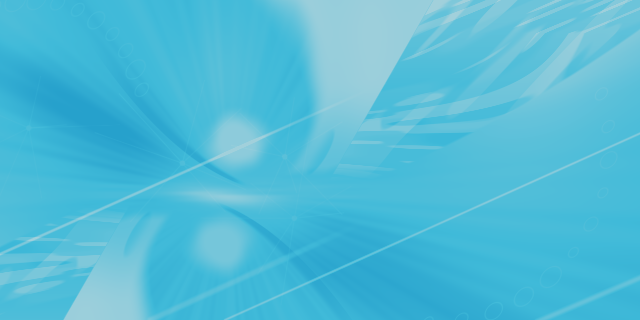
Reproduce this background procedurally as a Shadertoy shader.

```glsl
// Abstract cyan light burst: pale shards and streaks in point symmetry about a hub.
// A scalar tone is built from rays, glows, ribbons and facets, then coloured by a ramp.
// Thin light beams, network spokes and arcs of small rings lie on top.

const vec2 HUB = vec2(0.716, 0.396);
const vec3 DEEP = vec3(0.15, 0.63, 0.80);
const vec3 CYAN = vec3(0.25, 0.73, 0.85);
const vec3 PALE = vec3(0.63, 0.815, 0.86);

float hash(vec2 p) {
    return fract(sin(dot(p, vec2(127.1, 311.7))) * 43758.5453);
}

float noise(vec2 p) {
    vec2 i = floor(p), f = fract(p);
    f = f * f * (3.0 - 2.0 * f);
    return mix(mix(hash(i), hash(i + vec2(1, 0)), f.x),
               mix(hash(i + vec2(0, 1)), hash(i + vec2(1, 1)), f.x), f.y);
}

float glow(vec2 p, vec2 center, vec2 radius) {
    vec2 d = (p - center) / radius;
    return exp(-dot(d, d));
}

float segmentDistance(vec2 p, vec2 a, vec2 b) {
    vec2 d = b - a;
    return length(p - a - d * clamp(dot(p - a, d) / dot(d, d), 0.0, 1.0));
}

float stroke(float dist, float halfWidth, float px) {
    return 1.0 - smoothstep(halfWidth - px, halfWidth + px, dist);
}

// Soft background light and rays leaving the hub
float burst(vec2 q) {
    vec2 dir = q / max(length(q), 0.001);
    float reach = smoothstep(0.05, 0.4, length(q));
    float rays = noise(dir * 9.0 + 4.0) * 0.6 + noise(dir * 28.0) * 0.4 - 0.5;
    float band = dot(q, normalize(vec2(0.45, 0.85)));
    float tone = 0.21 + 0.17 * rays * reach;
    tone -= 0.19 * exp(-band * band / 0.014) * reach;
    tone += 0.16 * glow(q, vec2(-0.03, 0.36), vec2(0.12, 0.2));
    tone += 0.12 * glow(q, vec2(-0.72, 0.45), vec2(0.12, 0.2));
    return tone + 0.12 * glow(q, vec2(0.25, 0.0), vec2(0.35, 0.15));
}

// Curved dark ribbon with one crisp edge, and the round light beside it
float ribbonAndOrb(float tone, vec2 q, float orbLevel) {
    float u = 0.065 - q.x;
    float d = q.y - (0.018 + 0.3 * u + 1.2 * u * u);
    float width = 0.012 + 0.16 * max(u, 0.0);
    vec2 o = (q - vec2(0.03, 0.165)) / vec2(0.115, 0.1);
    float wobble = 0.3 * (noise(q * 16.0) - 0.5);
    tone = mix(tone, orbLevel, 1.0 - smoothstep(0.35, 1.15, length(o) + wobble));
    float ribbon = smoothstep(-0.003, 0.003, d) * (1.0 - smoothstep(width * 0.4, width, d));
    ribbon *= smoothstep(0.0, 0.06, u) * (1.0 - smoothstep(0.3, 0.52, u));
    return mix(tone, 0.03, 0.75 * ribbon);
}

// Fan of streaks to the right of a slanted edge
float streakFan(vec2 q) {
    float slope = mix(-0.2, 0.42, clamp(q.y / 0.5, 0.0, 1.0));
    float v = q.y - (q.x - 0.45) * slope;
    float fine = smoothstep(0.56, 0.68, noise(vec2(v * 75.0, q.x * 5.0)));
    float broad = smoothstep(0.4, 0.65, noise(vec2(v * 24.0 + 7.0, q.x * 4.0)));
    float slats = smoothstep(0.45, 0.55, noise(vec2((q.x - q.y * 0.95) * 17.0, v * 12.0)));
    float light = 0.28 + 0.3 * smoothstep(0.2, 0.6, q.y);
    return light + 0.26 * fine + 0.14 * broad * slats + 0.13 * slats - 0.08 * broad;
}

// Pale shard, its streak fan and the haze under the fan
float facet(float tone, vec2 q, float px) {
    float edge = 0.326 + (q.y - 0.0625) * 0.576 - q.x;
    float x = q.x - 0.508;
    float above = q.y - (0.07 + 0.43 * x + 0.18 * x * x);
    tone += 0.5 * exp(-4.0 * max(-above, 0.0)) * smoothstep(0.4, 1.1, q.x);
    float fanMask = smoothstep(-px, px, -edge) * smoothstep(-0.005, 0.006, above);
    tone = mix(tone, streakFan(q), fanMask * smoothstep(0.03, 0.12, q.y));
    float left = q.x - 0.27 + 1.6 * (q.y - 0.3) * (q.y - 0.3);
    left += 0.06 * (noise(q * vec2(14.0, 5.0)) - 0.5) * smoothstep(0.1, 0.4, q.y);
    float softness = mix(0.025, 0.12, smoothstep(0.1, 0.6, q.y));
    float shard = smoothstep(-px, px, edge) * smoothstep(-softness * 0.5, softness, left);
    shard *= smoothstep(0.05, 0.09, q.y + 0.4 * min(edge - 0.03, 0.0));
    float level = mix(0.5, 0.92, smoothstep(0.08, 0.36, q.y));
    tone = mix(tone, level + 0.1 * (noise(q * vec2(9.0, 4.0)) - 0.5), shard);
    vec2 c = q - vec2(0.285, 0.13);
    vec2 oval = vec2(dot(c, vec2(0.87, -0.5)) / 0.024, dot(c, vec2(0.5, 0.87)) / 0.085);
    return tone - 0.2 * (1.0 - smoothstep(0.8, 1.05, length(oval))) * smoothstep(-1.0, 0.7, oval.x);
}

// Thin spokes with a dot at the node
float spokes(vec2 p, vec2 node, float px) {
    float sum = stroke(length(p - node), 0.008, px);
    for (float i = 0.0; i < 7.0; i++) {
        float angle = 0.9 * i + hash(node + i);
        vec2 tip = node + vec2(cos(angle), sin(angle)) * (0.1 + 0.2 * hash(node - i));
        sum += 0.5 * stroke(segmentDistance(p, node, tip), 0.001, px);
    }
    return min(sum, 1.0);
}

// Small tilted rings scattered along an arc
float ringArc(vec2 p, vec2 center, float radius, float start, float px) {
    float sum = 0.0;
    for (float i = 0.0; i < 11.0; i++) {
        float angle = start + 0.19 * i;
        float size = 0.018 + 0.022 * hash(vec2(i, radius));
        vec2 d = p - center - radius * vec2(cos(angle), sin(angle));
        d = vec2(d.x + d.y, (d.y - d.x) * 1.5) * 0.707;
        sum += stroke(abs(length(d) - size), 0.002, px);
    }
    return min(sum, 1.0);
}

void mainImage(out vec4 fragColor, in vec2 fragCoord) {
    float px = 1.0 / iResolution.y;
    vec2 p = fragCoord * px;
    vec2 q = p - HUB;
    float tone = ribbonAndOrb(burst(q), q, 0.84);
    tone = ribbonAndOrb(tone, -q, 0.65);
    tone = facet(facet(tone, q, px), -q, px);
    float flare = glow(q, vec2(-0.02, -0.012 - 0.12 * q.x), vec2(0.14, 0.025));
    flare += 0.4 * glow(q, vec2(0.0), vec2(0.4, 0.035)) * noise(q * vec2(8.0, 90.0));
    tone = mix(tone, 0.85, min(0.8 * flare, 1.0));

    // Network and rings
    tone += 0.15 * (spokes(p, vec2(0.89, 0.51), px) + spokes(p, vec2(0.57, 0.49), px));
    tone += 0.11 * (spokes(p, vec2(0.92, 0.318), px) + spokes(p, vec2(0.09, 0.6), px));
    tone += 0.09 * ringArc(p, vec2(1.354, 0.544), 0.55, -1.6, px);
    tone += 0.07 * ringArc(p, vec2(0.1, 0.65), 0.35, 0.2, px);

    // Parallel light beams
    float beamA = segmentDistance(p, vec2(-0.02, 0.197), vec2(1.17, 0.727));
    float beamB = segmentDistance(p, vec2(0.703, 0.0), vec2(2.02, 0.592));
    float beamC = segmentDistance(p, vec2(1.68, -0.005), vec2(2.02, 0.14));
    float beamD = segmentDistance(p, vec2(0.47, 0.0), vec2(1.17, 0.32));
    tone += 0.5 * stroke(beamA, 0.004, px) * (1.0 - smoothstep(0.75, 1.17, p.x));
    tone += 0.45 * stroke(beamB, 0.003, px) + 0.3 * stroke(beamC, 0.007, 2.0 * px);
    tone += 0.22 * stroke(beamD, 0.008, 0.006) * (1.0 - smoothstep(0.7, 1.17, p.x));

    tone = clamp(tone, 0.0, 1.0);
    vec3 color = mix(DEEP, CYAN, min(tone / 0.22, 1.0));
    color = mix(color, PALE, max(tone - 0.22, 0.0) / 0.78);
    fragColor = vec4(color, 1.0);
}
```
